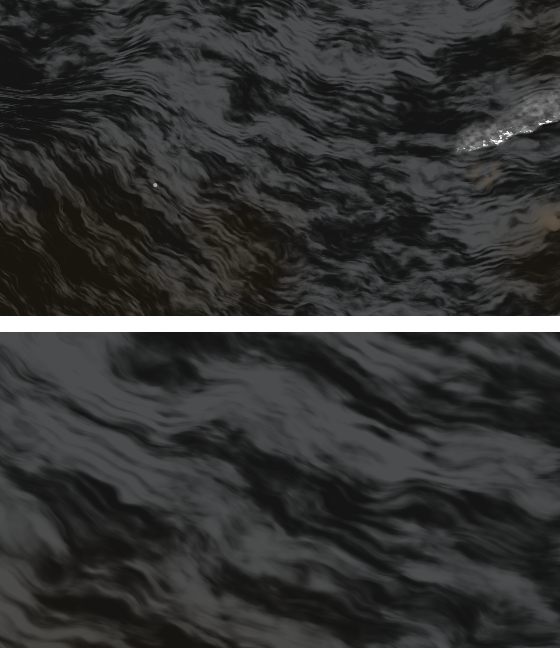
Top, the full canvas; bottom, a detail of the centre.
Give the GLSL for this texture, as a WebGL 1 fragment shader.

```glsl
precision highp float;
// Dark stream water with grey sky sheen, flowing in a bowl-shaped curve past a wet rock.
// Short noise streaks follow curved flow lines, layered with fine ripple trains,
// a brown stream bed showing through the shadows, and glints on the rock's edge.

uniform vec2 u_resolution;

#define SHADOW 0.078
#define SHEEN 0.3
#define STREAK_GAIN 1.45
#define FINE_GAIN 1.15
#define BROAD_GAIN 0.72
#define STREAK_SCALE vec2(7.5, 19.0)
#define FINE_SCALE vec2(32.0, 80.0)
#define RIPPLE_FREQ 290.0
#define RIPPLE_GAIN 0.24
#define BED_COLOR vec3(0.125, 0.108, 0.075)
#define STONE_COLOR vec3(0.36, 0.32, 0.27)
#define WATER_TINT vec3(0.985, 1.0, 1.012)

float hash(vec2 p) {
  vec3 q = fract(vec3(p.xyx) * 0.1031);
  q += dot(q, q.yzx + 33.33);
  return fract((q.x + q.y) * q.z);
}

float noise(vec2 p) {
  vec2 i = floor(p), f = fract(p);
  f = f * f * (3.0 - 2.0 * f);
  return mix(mix(hash(i), hash(i + vec2(1.0, 0.0)), f.x),
             mix(hash(i + vec2(0.0, 1.0)), hash(i + vec2(1.0, 1.0)), f.x), f.y);
}

float fbm(vec2 p) {
  float sum = 0.0, gain = 0.5;
  for (int i = 0; i < 4; i++) {
    sum += gain * noise(p);
    p = mat2(1.7, 0.35, -0.6, 1.95) * p + 17.3;
    gain *= 0.5;
  }
  return sum / 0.9375;
}

// Soft round spot: 1 at the centre, 0 at the given radii.
float spot(vec2 p, vec2 centre, vec2 radii) {
  return 1.0 - smoothstep(0.0, 1.0, length((p - centre) / radii));
}

// Flow coordinates: x along the current, y across it.
vec2 flowCoords(vec2 p) {
  vec2 warp = vec2(fbm(p * 8.0), fbm(p * 8.0 + 31.0)) - 0.5;
  vec2 q = p + 0.085 * warp;
  float x = q.x - 0.55;
  float steep = q.y + 0.74 * x - 0.4 * x * x;
  float level = q.y + 0.12 * q.x;
  float calm = spot(p, vec2(0.0, 1.0), vec2(0.85, 0.6));
  return vec2(q.x - 0.35 * q.y, mix(steep, level, smoothstep(0.1, 0.6, calm)));
}

// Large-scale light: open sky to the right, deep shade to the lower left.
float broadLight(vec2 p) {
  float light = 0.08 + 0.3 * (fbm(p * 4.0 + 8.0) - 0.5);
  light -= 0.62 * spot(p, vec2(0.1, 0.1), vec2(1.0, 0.95));
  light -= 0.3 * spot(p, vec2(0.0, 0.85), vec2(0.55, 0.5));
  light -= 0.6 * spot(p, vec2(1.37, 0.6), vec2(0.2, 0.16));
  light -= 0.5 * spot(p, vec2(1.54, 0.8), vec2(0.24, 0.17));
  light -= 0.3 * spot(p, vec2(1.2, 0.05), vec2(0.5, 0.25));
  light += 0.3 * spot(p, vec2(0.5, 0.62), vec2(0.4, 0.28));
  light += 0.22 * spot(p, vec2(1.15, 0.95), vec2(0.6, 0.35));
  return light * BROAD_GAIN;
}

float waterTone(vec2 p, vec2 flow) {
  float streak = fbm(flow * STREAK_SCALE) - 0.5;
  float fine = fbm(flow * FINE_SCALE + 5.0) - 0.5;
  float grain = noise(p * 130.0) - 0.5;
  float patches = smoothstep(0.46, 0.66, fbm(p * 7.0 + 50.0));
  float phase = flow.y * RIPPLE_FREQ + 10.0 * noise(flow * vec2(10.0, 16.0));
  float ripple = sin(phase) * patches * RIPPLE_GAIN;
  // Sharp-edged sheen patches ride on the softer streaks.
  float sheen = smoothstep(-0.07, 0.07, streak + 0.35 * fine + 0.3 * broadLight(p)) - 0.5;
  return 0.46 + STREAK_GAIN * streak + 0.22 * sheen + FINE_GAIN * fine + 0.12 * grain
    + ripple + broadLight(p);
}

float bedMask(vec2 p) {
  float bed = spot(p, vec2(0.2, 0.05), vec2(0.75, 0.65));
  bed += 0.8 * spot(p, vec2(0.76, 0.2), vec2(0.3, 0.35));
  bed += 0.8 * spot(p, vec2(1.74, 0.15), vec2(0.25, 0.3));
  bed += 0.7 * spot(p, vec2(1.75, 0.9), vec2(0.2, 0.25));
  return clamp(bed * 2.4 * fbm(p * 5.0 + 70.0), 0.0, 1.0);
}

// Wet rock: a slanted wedge, rough on top, with bright glints along its lower edge.
vec3 addRock(vec3 color, vec2 p) {
  float along = p.x - 1.44;
  float height = p.y - 0.5 - 0.34 * along + 0.025 * (noise(p * 22.0) - 0.5);
  float crest = 0.05 + 0.42 * along * (1.0 - 1.1 * along);
  float body = smoothstep(-0.004, 0.01, height) * smoothstep(0.0, 0.03, along);
  body *= 1.0 - smoothstep(0.5 * crest, crest + 0.03, height + 0.08 * (fbm(p * 18.0) - 0.5));
  float grain = fbm(p * vec2(60.0, 75.0));
  color = mix(color, vec3(0.14 + 0.5 * grain), 0.9 * body);
  float rim = body * (1.0 - smoothstep(0.008, 0.035, height));
  float glint = smoothstep(0.5, 0.75, fbm(p * vec2(95.0, 130.0)));
  return color + rim * (0.05 + 0.65 * glint);
}

void main() {
  vec2 p = gl_FragCoord.xy / u_resolution.y;
  p.x *= 1.7778 * u_resolution.y / u_resolution.x;
  vec2 flow = flowCoords(p);
  float tone = smoothstep(-0.12, 1.12, waterTone(p, flow));
  vec3 color = mix(SHADOW, SHEEN, tone) * WATER_TINT;

  // Brown bed shows where the sky sheen is weak.
  color = mix(color, BED_COLOR * (0.75 + 1.1 * tone), bedMask(p) * (1.0 - 0.6 * tone));

  // Pale stones below the rock and at the right bank.
  float stones = spot(p, vec2(1.54, 0.45), vec2(0.07)) + spot(p, vec2(1.76, 0.3), vec2(0.1));
  color = mix(color, STONE_COLOR, stones * smoothstep(0.35, 0.6, fbm(p * 24.0)));

  color = addRock(color, p);
  color += 0.4 * smoothstep(0.2, 0.7, spot(p, vec2(0.493, 0.414), vec2(0.012)));
  gl_FragColor = vec4(color, 1.0);
}
```
